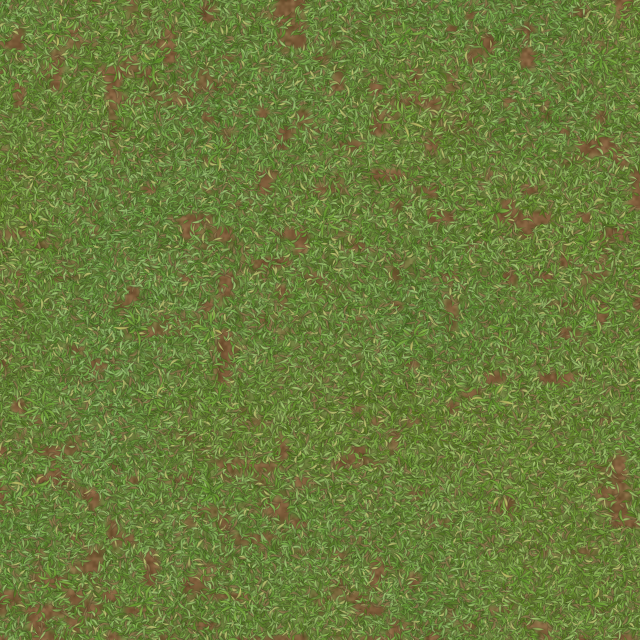
Write a WebGL 2 fragment shader that draws this texture.

```glsl
#version 300 es
precision highp float;
// Draws a short, tangled lawn with small bare soil patches and a few bright tufts.
uniform vec2 u_resolution;
out vec4 fragColor;

// Integer hash: three random values in 0..1 per lattice point.
vec3 hash(ivec3 cell) {
    uvec3 v = uvec3(cell) * 1664525u + 1013904223u;
    v.x += v.y * v.z;
    v.y += v.z * v.x;
    v.z += v.x * v.y;
    v ^= v >> 16u;
    v.x += v.y * v.z;
    v.y += v.z * v.x;
    v.z += v.x * v.y;
    return vec3(v >> 8u) / 16777216.0;
}

float noise(vec2 p, int seed) {
    ivec2 i = ivec2(floor(p));
    vec2 f = fract(p);
    f = f * f * (3.0 - 2.0 * f);
    float bottom = mix(hash(ivec3(i, seed)).x, hash(ivec3(i + ivec2(1, 0), seed)).x, f.x);
    float top = mix(hash(ivec3(i + ivec2(0, 1), seed)).x, hash(ivec3(i + 1, seed)).x, f.x);
    return mix(bottom, top, f.y);
}

// How bare the ground is: 0 for dense grass, 1 for open soil.
float bareness(vec2 p) {
    float patches = 0.75 * noise(p * vec2(34.0, 44.0), 91) + 0.25 * noise(p * 9.0, 92);
    return smoothstep(0.54, 0.84, patches);
}

// Lays one curved, tapered blade with a soft shadow over the ground colour.
vec3 layBlade(vec3 ground, vec2 p, float angle, vec2 size, float bend, vec3 tint) {
    float c = cos(angle), s = sin(angle);
    vec2 q = vec2(c * p.x + s * p.y, c * p.y - s * p.x);
    float along = q.x / size.x;
    q.y -= bend * size.x * (along * along - 0.3);
    float edge = abs(q.y) - size.y * (1.0 - along * along);
    float soft = max(0.0014, 0.7 / u_resolution.y);
    float shadow = 1.0 - smoothstep(-0.001, 0.0022, edge);
    float cover = 1.0 - smoothstep(-soft, soft, edge);
    float light = 1.0 + 0.12 * along + 0.06 * clamp(q.y / size.y, -1.0, 1.0);
    return mix(ground * (1.0 - 0.24 * shadow), tint * light, cover);
}

// Mostly green blades, with some straw and some withered brown.
vec3 bladeTint(vec3 rnd, float region) {
    vec3 green = mix(vec3(0.33, 0.45, 0.13), vec3(0.61, 0.74, 0.43), rnd.x);
    green = mix(green, vec3(0.42, 0.64, 0.21), 0.5 * step(0.7, rnd.z));
    green += mix(vec3(-0.015, 0.0, 0.015), vec3(0.02, 0.005, -0.015), region);
    vec3 straw = vec3(0.69, 0.71, 0.41);
    vec3 withered = vec3(0.53, 0.46, 0.29);
    vec3 tint = mix(green, straw, step(0.94, rnd.y));
    return mix(tint, withered, step(rnd.y, 0.12));
}

void main() {
    vec2 uv = gl_FragCoord.xy / u_resolution.y;
    float region = noise(uv * 6.0, 93);

    // Soil under the grass, mossy where the cover is dense.
    float grain = 0.6 * noise(uv * 190.0, 94) + 0.4 * noise(uv * 90.0, 95);
    vec3 soil = mix(vec3(0.38, 0.27, 0.15), vec3(0.60, 0.46, 0.31), grain);
    vec3 moss = mix(vec3(0.31, 0.38, 0.14), vec3(0.52, 0.58, 0.32), grain);
    vec3 color = mix(moss, soil, bareness(uv));

    // Layers of scattered blades, thinned out on the bare patches.
    for (int layer = 0; layer < 9; layer++) {
        vec2 grid = uv * 66.0 + float(layer) * vec2(0.37, 0.61);
        ivec2 home = ivec2(floor(grid));
        for (int k = 0; k < 9; k++) {
            ivec2 cell = home + ivec2(k % 3, k / 3) - 1;
            vec3 place = hash(ivec3(cell, layer));
            vec2 p = (grid - vec2(cell) - place.xy) / 66.0;
            if (dot(p, p) > 0.00023) continue;
            vec3 look = hash(ivec3(cell, layer + 20));
            vec3 form = hash(ivec3(cell, layer + 40));
            if (form.z < 0.8 * bareness(uv - p)) continue;
            vec2 size = vec2(mix(0.0045, 0.0095, form.x), mix(0.0011, 0.0019, form.y));
            color = layBlade(color, p, place.z * 6.2832, size, look.z - 0.5,
                             bladeTint(look, region));
        }
    }

    // Sparse tufts of longer, brighter blades fanning out from one root.
    ivec2 plot = ivec2(floor(uv * 7.0));
    vec3 tuft = hash(ivec3(plot, 70));
    if (tuft.z < 0.5) {
        vec2 fromRoot = (fract(uv * 7.0) - mix(vec2(0.3), vec2(0.7), tuft.xy)) / 7.0;
        for (int k = 0; k < 7; k++) {
            vec3 rnd = hash(ivec3(plot, 71 + k));
            float angle = float(k) * 0.9 + 1.4 * rnd.x;
            vec2 size = vec2(mix(0.007, 0.014, rnd.y), 0.0019);
            vec2 p = fromRoot - vec2(cos(angle), sin(angle)) * size.x * (0.8 + rnd.z);
            vec3 tint = mix(vec3(0.38, 0.57, 0.17), vec3(0.54, 0.69, 0.30), rnd.z);
            tint = mix(tint, vec3(0.70, 0.70, 0.38), step(0.9, rnd.z));
            color = layBlade(color, p, angle, size, rnd.x - 0.5, tint);
        }
    }

    fragColor = vec4(color, 1.0);
}
```
